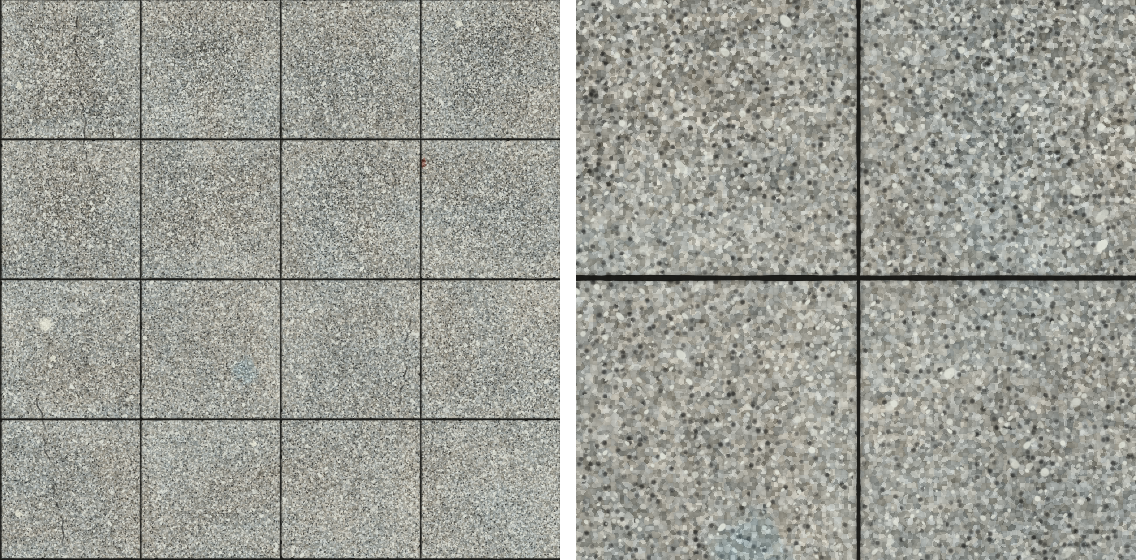
Left: the whole. Right: its middle third, enlarged.
Reproduce this texture procedurally as a WebGL 2 fragment shader.

```glsl
#version 300 es
precision highp float;
// Four by four weathered concrete paving slabs with dark joints, speckles and cracks.

uniform vec2 u_resolution;
out vec4 fragColor;

vec3 hash3(vec2 c) {
    vec3 q = fract(c.xyx * vec3(0.1031, 0.1030, 0.0973));
    q += dot(q, q.yxz + 33.33);
    return fract((q.xxy + q.yzz) * q.zyx);
}

// Cellular noise: distance to the nearest point, then that cell's random values.
vec4 cells(vec2 p) {
    vec2 base = floor(p);
    vec4 nearest = vec4(9.0);
    for (int y = -1; y <= 1; y++)
    for (int x = -1; x <= 1; x++) {
        vec2 id = base + vec2(x, y);
        vec3 rnd = hash3(id + 17.0);
        float d = length(id + 0.15 + 0.7 * rnd.xy - p);
        if (d < nearest.x) nearest = vec4(d, hash3(id + 71.0));
    }
    return nearest;
}

// Warped, layered sines, roughly -1 to 1.
float clouds(vec2 p) {
    float sum = 0.0, amp = 0.6;
    for (int i = 0; i < 5; i++) {
        p = mat2(0.8, 0.6, -0.6, 0.8) * p * 1.75 + 1.3;
        p += 0.7 * sin(p.yx * 1.3);
        sum += amp * sin(p.x) * sin(p.y);
        amp *= 0.7;
    }
    return sum;
}

float blob(vec2 p, vec2 center, float radius) {
    return 1.0 - smoothstep(0.6, 1.2, length(p - center) / radius);
}

// Wandering hairline from a to b, broken up along its length.
float crack(vec2 p, vec2 a, vec2 b, float px) {
    p.x += 0.003 * sin(p.y * 70.0) + 0.0015 * sin(p.y * 230.0 + 1.0);
    vec2 ab = b - a;
    float t = clamp(dot(p - a, ab) / dot(ab, ab), 0.0, 1.0);
    float d = length(p - a - ab * t);
    float fade = 0.55 + 0.45 * sin(p.y * 150.0 + 2.0 * sin(p.y * 61.0));
    return fade * (1.0 - smoothstep(0.0003, 0.0008 + px, d));
}

void main() {
    vec2 uv = gl_FragCoord.xy / u_resolution;
    float px = 1.0 / min(u_resolution.x, u_resolution.y);
    vec2 grid = (uv - vec2(0.0015, 0.0012)) * 4.0;
    vec3 slab = hash3(floor(grid) + 5.0);
    vec2 jointDist = abs(fract(grid + 0.5) - 0.5) / 4.0;

    // Slab tone, with stains that differ from one slab to the next
    float stain = clouds(uv * 7.0 + slab.xy * 9.0);
    float mottle = clouds(uv * 34.0);
    float center = smoothstep(0.0, 0.09, min(jointDist.x, jointDist.y));
    float upper = smoothstep(0.45, 0.6, uv.y);
    float tone = 0.635 + 0.025 * (slab.z - 0.5) + 0.03 * stain + 0.02 * mottle;
    tone -= center * (0.015 + 0.02 * upper);
    vec3 color = tone * mix(vec3(1.01, 1.0, 0.94), vec3(0.98, 1.01, 0.98),
                            clamp(0.45 + 0.6 * clouds(uv * 9.0 + 4.0), 0.0, 1.0));

    // Fine sandy grain, rougher on the upper slabs
    vec4 fine = cells(uv * 390.0);
    vec4 coarse = cells(uv * 240.0 + 31.0);
    float grain = 0.25 * (fine.y - 0.5) + 0.15 * (coarse.y - 0.5);
    grain -= 0.1 * (coarse.x - 0.4);
    color += grain * (0.95 + 0.25 * upper * center);
    color += 0.025 * (coarse.z - 0.5) * vec3(1.0, 0.1, -1.0);

    // Small dark pits, gathered in the stained areas
    vec4 pit = cells(uv * 270.0 + 8.0);
    float pitted = step(0.84 + 0.08 * stain - 0.06 * upper * center, pit.y);
    color *= 1.0 - (0.25 + 0.3 * pit.z) * pitted * (1.0 - smoothstep(0.15, 0.6, pit.x));

    // Pale aggregate in three sizes, the largest being the rarest
    for (int i = 0; i < 3; i++) {
        float size = float(i);
        float scale = 260.0 / pow(1.65, size);
        vec4 chip = cells(uv * scale + 13.0 * size + 0.12 * sin(uv.yx * scale * 3.0));
        float radius = 0.12 + 0.22 * chip.z;
        float shown = step(0.88 + 0.035 * size, chip.y);
        float mask = shown * (1.0 - smoothstep(radius - 0.08, radius + scale * px, chip.x));
        color = mix(color, vec3(0.88, 0.89, 0.85), mask * (0.5 + 0.45 * chip.w));
    }

    // Large white spots, a bluish stain and a fleck of rust
    vec2 rough = uv + 0.0015 * sin(uv.yx * 700.0 + 2.0 * sin(uv * 450.0));
    float white = blob(rough, vec2(0.081, 0.421), 0.013);
    white = max(white, blob(rough, vec2(0.095, 0.359), 0.006));
    white = max(white, blob(rough, vec2(0.034, 0.848), 0.006));
    white = max(white, blob(rough, vec2(0.033, 0.082), 0.007));
    white = max(white, blob(rough, vec2(0.453, 0.207), 0.006));
    white = max(white, blob(rough, vec2(0.820, 0.958), 0.007));
    color = mix(color, vec3(0.88, 0.88, 0.82) + 0.3 * grain, 0.9 * white);
    color += vec3(-0.02, 0.02, 0.045) * blob(uv + 0.01 * mottle, vec2(0.439, 0.336), 0.026);
    float rust = blob(rough + 0.006 * mottle, vec2(0.758, 0.711), 0.008);
    color = mix(color, vec3(0.48, 0.25, 0.20) + grain, 0.65 * rust);

    // Hairline cracks
    float cracks = crack(uv, vec2(0.134, 0.97), vec2(0.157, 0.69), px);
    cracks = max(cracks, crack(uv, vec2(0.065, 0.30), vec2(0.117, 0.02), px));
    cracks = max(cracks, crack(uv, vec2(0.730, 0.44), vec2(0.717, 0.28), px));
    color *= 1.0 - 0.5 * cracks;

    // Joints with worn, chipped edges and a soft grimy border
    float edge = min(jointDist.x, jointDist.y);
    color *= 1.0 - 0.15 * (1.0 - smoothstep(0.001, 0.005, edge));
    vec4 chipped = cells(uv * 110.0 + 3.0);
    float wear = 0.0003 * mottle + 0.0016 * step(0.94, chipped.y) * (1.0 - smoothstep(0.1, 0.45, chipped.x));
    vec2 halfWidth = vec2(0.0011, 0.0016) + wear;
    vec2 joint = 1.0 - smoothstep(halfWidth - 0.5 * px, halfWidth + 0.6 * px, jointDist);
    color = mix(color, vec3(0.085, 0.085, 0.075), 0.95 * max(joint.x, joint.y));

    fragColor = vec4(clamp(color, 0.0, 1.0), 1.0);
}
```
